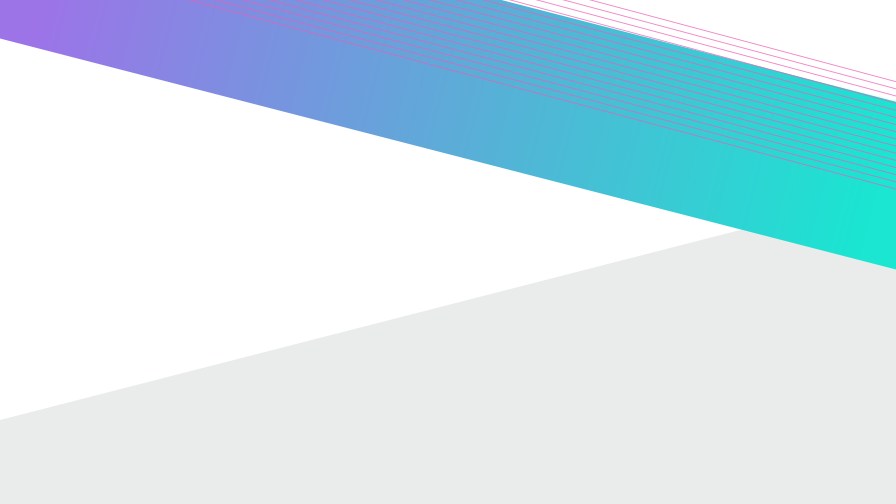
A Shadertoy shader for this background:

```glsl
const vec3 WHITE = vec3(1.0);
const vec3 GREY = vec3(0.918, 0.925, 0.922);
const vec3 PURPLE = vec3(0.61, 0.455, 0.91);
const vec3 BLUE = vec3(0.36, 0.675, 0.845);
const vec3 TEAL = vec3(0.10, 0.90, 0.82);
const vec3 PINK = vec3(0.93, 0.36, 0.70);

// Signed distance above the line y = height + slope * x
float aboveLine(vec2 p, float height, float slope) {
    return (p.y - height - slope * p.x) / sqrt(1.0 + slope * slope);
}

// Smooth coverage of the region where distance is positive
float fill(float dist, float pixel) {
    return clamp(dist / pixel + 0.5, 0.0, 1.0);
}

// Share of a pixel covered by a stroke, also for strokes thinner than a pixel
float stroke(float dist, float width, float pixel) {
    float upper = min(dist + 0.5 * pixel, 0.5 * width);
    float lower = max(dist - 0.5 * pixel, -0.5 * width);
    return clamp((upper - lower) / pixel, 0.0, 1.0);
}

// Evenly spaced parallel strokes, counted upward from the lowest one
float parallelStrokes(vec2 p, float base, float slope, float spacing,
                      float count, float width, float pixel) {
    float rise = p.y - base - slope * p.x;
    float index = clamp(round(rise / spacing), 0.0, count - 1.0);
    return stroke(aboveLine(p, base + index * spacing, slope), width, pixel);
}

// Three-stop blend
vec3 gradient(vec3 first, vec3 middle, vec3 last, float t) {
    vec3 nearHalf = mix(first, middle, clamp(2.0 * t, 0.0, 1.0));
    return mix(nearHalf, last, clamp(2.0 * t - 1.0, 0.0, 1.0));
}

void mainImage(out vec4 fragColor, in vec2 fragCoord) {
    float pixel = 1.0 / iResolution.y;
    vec2 p = fragCoord * pixel;
    vec3 color = WHITE;

    // Rising grey ground
    color = mix(color, GREY, fill(-aboveLine(p, 0.1667, 0.2567), pixel));

    // Falling band, coloured along its length
    float bandSlope = -0.2578;
    float along = dot(p, normalize(vec2(1.0, bandSlope)));
    vec3 bandColor = gradient(PURPLE, BLUE, TEAL, (along + 0.154) / 1.684);
    float band = fill(aboveLine(p, 0.9236, bandSlope), pixel)
               * fill(-aboveLine(p, 1.2565, bandSlope), pixel);
    color = mix(color, bandColor, band);

    // Fine pink strokes over the upper part of the band
    float strokes = parallelStrokes(p, 1.1005, -0.2675, 0.0142, 16.0, 0.0018, pixel);
    color = mix(color, PINK, 0.75 * strokes);

    fragColor = vec4(color, 1.0);
}
```
